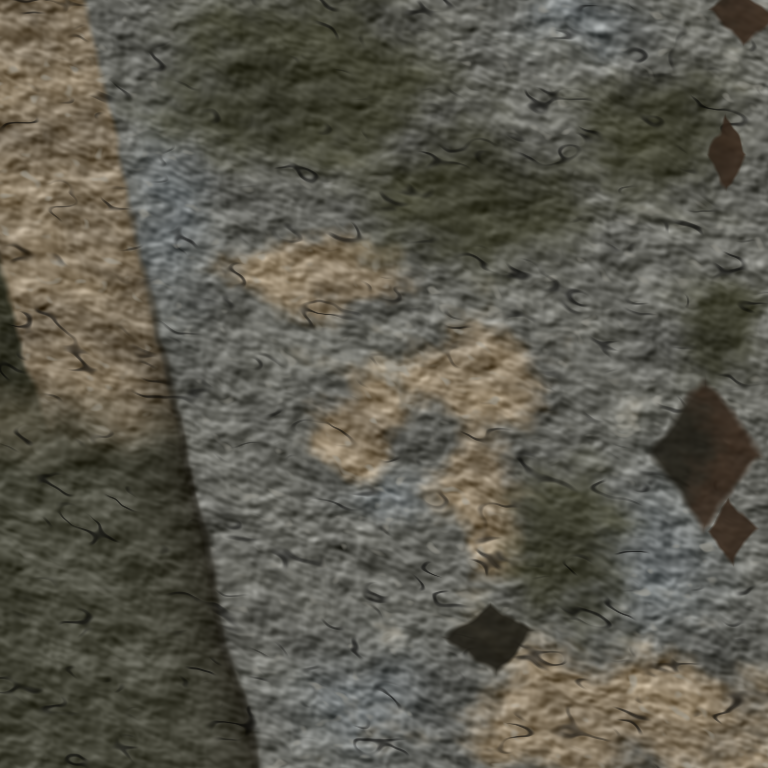
Write a Shadertoy shader that draws this texture.

```glsl
const vec3 GRAY_ROCK = vec3(0.385, 0.385, 0.36);
const vec3 TAN_ROCK  = vec3(0.51, 0.455, 0.37);
const vec3 BLUE_ROCK = vec3(0.41, 0.43, 0.435);
const vec3 MOSS      = vec3(0.225, 0.225, 0.165);
const vec3 HOLLOW    = vec3(0.12, 0.11, 0.08);
const vec3 RUST      = vec3(0.21, 0.155, 0.11);
const vec3 PALE_CHIP = vec3(0.62, 0.61, 0.57);

const float GRAIN_SCALE  = 27.0;
const float RELIEF_GAIN  = 0.42;
const float PATCH_GAIN   = 0.20;
const float EDGE_SOFT    = 0.006;
const float CREVICE_DARK = 0.55;
const vec2  LIGHT_STEP   = vec2(-0.0035, 0.0055);

// Patches: centre, then radii
const vec4 MOSS_PATCHES[5] = vec4[5](
    vec4(0.62, 0.74, 0.17, 0.09), vec4(0.40, 0.90, 0.19, 0.12),
    vec4(0.86, 0.83, 0.10, 0.09), vec4(0.73, 0.28, 0.08, 0.11),
    vec4(0.93, 0.58, 0.06, 0.07));
const vec4 TAN_PATCHES[5] = vec4[5](
    vec4(0.42, 0.64, 0.13, 0.05), vec4(0.62, 0.50, 0.11, 0.07),
    vec4(0.47, 0.45, 0.07, 0.06), vec4(0.63, 0.36, 0.06, 0.10),
    vec4(0.82, 0.06, 0.26, 0.10));
const vec4 BLUE_PATCHES[5] = vec4[5](
    vec4(0.51, 0.36, 0.06, 0.03), vec4(0.86, 0.27, 0.08, 0.10),
    vec4(0.47, 0.08, 0.10, 0.07), vec4(0.75, 0.97, 0.07, 0.04),
    vec4(0.22, 0.72, 0.05, 0.12));
const vec4 HOLLOWS[5] = vec4[5](
    vec4(0.92, 0.41, 0.075, 0.10), vec4(0.955, 0.31, 0.03, 0.05),
    vec4(0.95, 0.80, 0.025, 0.045), vec4(0.965, 0.98, 0.045, 0.04),
    vec4(0.64, 0.17, 0.06, 0.045));

vec2 hashGradient(vec2 cell) {
    vec2 k = vec2(dot(cell, vec2(127.1, 311.7)), dot(cell, vec2(269.5, 183.3)));
    return 2.0 * fract(sin(k) * 43758.545) - 1.0;
}

float gradientNoise(vec2 p) {
    vec2 i = floor(p), f = fract(p);
    vec2 u = f * f * f * (f * (f * 6.0 - 15.0) + 10.0);
    vec2 e = vec2(1.0, 0.0);
    float a = dot(hashGradient(i), f);
    float b = dot(hashGradient(i + e.xy), f - e.xy);
    float c = dot(hashGradient(i + e.yx), f - e.yx);
    float d = dot(hashGradient(i + e.xx), f - e.xx);
    return mix(mix(a, b, u.x), mix(c, d, u.x), u.y);
}

float fbm(vec2 p, int octaves) {
    float sum = 0.0, amp = 1.0;
    for (int i = 0; i < octaves; i++) {
        sum += amp * gradientNoise(p);
        p = mat2(1.6, 1.2, -1.2, 1.6) * p + 17.3;
        amp *= 0.55;
    }
    return sum;
}

// Grain is stretched along a bed dipping gently to the right
vec2 bedding(vec2 p) {
    return vec2(0.75 * p.x - 0.25 * p.y, 0.35 * p.x + 1.15 * p.y);
}

float softPatches(vec2 p, vec4 patches[5]) {
    float cover = 0.0;
    for (int i = 0; i < 5; i++) {
        vec2 d = (p - patches[i].xy) / patches[i].zw;
        cover = max(cover, exp(-dot(d, d)));
    }
    return cover;
}

float angularHollows(vec2 p) {
    float cover = 0.0;
    for (int i = 0; i < 5; i++) {
        vec2 d = abs(p - HOLLOWS[i].xy) / HOLLOWS[i].zw;
        cover = max(cover, smoothstep(1.08, 0.85, d.x + d.y));
    }
    return cover;
}

void mainImage(out vec4 fragColor, in vec2 fragCoord) {
    vec2 uv = fragCoord / iResolution.xy;
    vec2 warp = vec2(fbm(uv * 9.0, 4), fbm(uv * 9.0 + 40.0, 4));
    vec2 p = uv + 0.045 * warp;
    vec2 edgeP = uv + 0.012 * warp;
    vec2 bed = bedding(uv + 0.008 * warp);

    // Broad mineral and moss cover
    float patchy = fbm(bed * 11.0 + 5.0, 4);
    vec3 col = mix(GRAY_ROCK, BLUE_ROCK, 0.9 * softPatches(p, BLUE_PATCHES));
    float tanCover = softPatches(p, TAN_PATCHES);
    col = mix(col, TAN_ROCK, smoothstep(0.2, 0.75, tanCover + 0.5 * patchy));
    float mossCover = softPatches(p, MOSS_PATCHES);
    col = mix(col, MOSS, 0.9 * smoothstep(0.12, 0.8, mossCover + 0.3 * patchy));

    // Slab left of the long fissure: tan above, mossy shade below
    float fissure = edgeP.x - (0.335 - 0.225 * edgeP.y);
    float leftSide = smoothstep(EDGE_SOFT, -EDGE_SOFT, fissure);
    float upper = smoothstep(0.38, 0.52, p.y);
    vec3 slab = mix(mix(MOSS, GRAY_ROCK, 0.32 + 0.5 * patchy), TAN_ROCK * 0.94, upper);
    float shade = exp(min(fissure, 0.0) / 0.05) * smoothstep(0.68, 0.35, uv.y);
    slab = mix(slab, HOLLOW, 0.75 * shade);
    float gap = edgeP.x - (0.175 - 0.265 * edgeP.y);
    slab = mix(slab, MOSS * 0.85, smoothstep(EDGE_SOFT, -EDGE_SOFT, gap) * upper);
    col = mix(col, slab, leftSide);
    float crackLine = exp(-pow(fissure / 0.006, 2.0)) * smoothstep(0.85, 0.45, uv.y);
    col = mix(col, HOLLOW, 0.6 * crackLine);

    // Relief lit from the upper left
    float height = fbm(bed * GRAIN_SCALE, 3);
    float lit = fbm(bedding(uv + 0.008 * warp + LIGHT_STEP) * GRAIN_SCALE, 3);
    float brightness = dot(col, vec3(0.333));
    float roughness = mix(0.55, 1.2, smoothstep(0.18, 0.45, brightness));
    col *= 1.0 + PATCH_GAIN * patchy * 1.6;
    col += RELIEF_GAIN * roughness * (height - lit);

    // Pale chips and short dark crevices
    float chips = smoothstep(0.22, 0.55, gradientNoise(bed * 62.0 + 9.0) + 0.3 * patchy);
    col = mix(col, PALE_CHIP, 0.5 * chips * roughness * smoothstep(0.15, 0.42, brightness));
    float ridge = abs(gradientNoise(bed * vec2(26.0, 38.0) + 71.0));
    float gate = smoothstep(0.08, 0.35, gradientNoise(bed * 21.0 + 33.0));
    col *= 1.0 - CREVICE_DARK * gate * smoothstep(0.09, 0.01, ridge);

    // Angular hollows with rusty right walls
    float wall = smoothstep(0.90, 0.95, p.x + 0.05 * patchy);
    vec3 cavity = mix(HOLLOW, RUST, wall) * (1.0 + 0.25 * height);
    col = mix(col, cavity, 0.88 * angularHollows(uv + 0.018 * warp));

    fragColor = vec4(clamp(col, 0.03, 0.85), 1.0);
}
```
